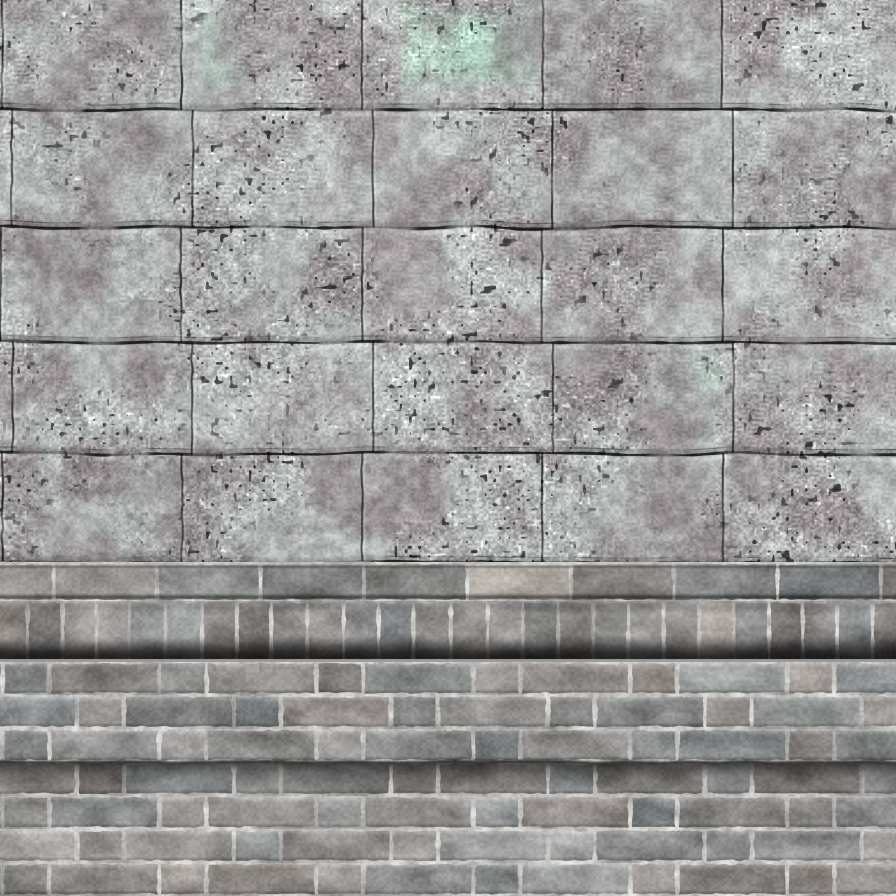
This texture is drawn by a Shadertoy shader. Its source:

```glsl
const float STONE_BASE = 0.3724;
const float STONE_PITCH = 0.1263;
const float STONE_WIDTH = 0.2012;
const float BOND_TOP = 0.2617;
const float SOLDIER_TOP = 0.329;
const vec3 PALE_CLAY = vec3(0.67, 0.645, 0.62);

float hash(vec2 p) {
    return fract(sin(dot(p, vec2(127.1, 311.7))) * 43758.5);
}

float noise(vec2 p) {
    vec2 cell = floor(p), f = fract(p);
    f = f * f * (3.0 - 2.0 * f);
    float low = mix(hash(cell), hash(cell + vec2(1, 0)), f.x);
    float high = mix(hash(cell + vec2(0, 1)), hash(cell + vec2(1, 1)), f.x);
    return mix(low, high, f.y);
}

float fbm(vec2 p) {
    float sum = 0.0, gain = 0.5;
    for (int i = 0; i < 5; i++) {
        sum += gain * noise(p);
        p = mat2(1.6, 1.2, -1.2, 1.6) * p + 7.3;
        gain *= 0.5;
    }
    return sum;
}

float boxDistance(vec2 p, vec2 halfSize) {
    vec2 d = abs(p) - halfSize;
    return length(max(d, 0.0)) + min(max(d.x, d.y), 0.0);
}

float line(float d, float halfWidth, float px) {
    return 1.0 - smoothstep(halfWidth - px, halfWidth + px, abs(d));
}

float patchMask(vec2 p, vec2 center, vec2 halfSize) {
    return 1.0 - smoothstep(-0.015, 0.012, boxDistance(p - center, halfSize));
}

// Weathered stone: blotches, pits and bright grains
vec3 stoneSurface(vec2 p, float blockTone) {
    float blotch = fbm(p * 19.0);
    float rough = smoothstep(0.35, 0.65, fbm(p * 13.0 + 40.0));
    float grain = noise(p * 390.0) - 0.5;
    vec3 color = mix(vec3(0.60, 0.575, 0.585), vec3(0.715, 0.735, 0.725), smoothstep(0.28, 0.68, blotch));
    color += 0.05 * (blockTone - 0.5) + grain * mix(0.12, 0.27, rough);
    color += 0.28 * (fbm(p * 95.0) - 0.48);
    color *= 1.0 - 0.65 * rough * smoothstep(0.77, 0.92, noise(p * 190.0 + 11.0));
    color += 0.22 * rough * smoothstep(0.78, 0.95, noise(p * 210.0 + 83.0));
    float moss = patchMask(p, vec2(0.525, 0.952), vec2(0.075, 0.045));
    moss += 0.7 * patchMask(p, vec2(0.247, 0.943), vec2(0.025, 0.040));
    moss += 0.4 * patchMask(p, vec2(0.79, 0.58), vec2(0.018, 0.020));
    return color + moss * blotch * vec3(-0.03, 0.11, 0.04);
}

vec3 stoneWall(vec2 p, float px) {
    float bow = 0.007 * sin(3.1416 * (p.y - STONE_BASE) / 0.506);
    float wobble = 0.004 * (noise(p * vec2(17.0, 4.0)) - 0.5);
    float level = (p.y + bow + wobble - STONE_BASE) / STONE_PITCH;
    float row = floor(level);
    float column = (p.x - mix(0.0013, 0.0130, mod(row, 2.0))) / STONE_WIDTH;
    column += 0.012 * (noise(vec2(p.x * 6.0, row * 9.0)) - 0.5);
    vec3 color = stoneSurface(p, hash(vec2(floor(column), row)));

    // Signed distances to the nearest bed and upright joints
    float bed = (level - floor(level + 0.5)) * STONE_PITCH;
    float upright = (column - floor(column + 0.5)) * STONE_WIDTH;
    upright += 0.0018 * (noise(p * vec2(9.0, 80.0)) - 0.5);
    float broken = smoothstep(0.25, 0.62, noise(vec2(p.x * 27.0, floor(level + 0.5) * 5.3)));
    float chips = noise(p * vec2(80.0, 50.0));
    color += 0.10 * line(bed + 0.005, 0.0025, 0.002) * chips;
    color *= 1.0 - 0.16 * line(bed - 0.003, 0.003, 0.003);
    color *= 1.0 - (0.25 + 0.53 * broken) * line(bed, 0.0008 + 0.0012 * chips, px);
    color *= 1.0 - 0.5 * broken * line(bed - 0.006, 0.0006, px) * chips;
    float strength = 0.35 + 0.4 * noise(p * vec2(11.0, 34.0));
    color *= 1.0 - strength * line(upright, 0.0011, px);
    return color + 0.07 * line(upright - 0.003, 0.001, px);
}

// One brick, with local measured from its lower left corner
vec3 brick(vec2 p, vec2 local, vec2 size, float joint, vec3 clay, float px) {
    float rough = 0.0022 * (noise(p * 120.0) - 0.5);
    float d = boxDistance(local - 0.5 * size, 0.5 * size - joint) + rough;
    float texture1 = fbm(p * vec2(28.0, 45.0)) - 0.48;
    float grain = noise(p * 330.0) - 0.5;
    vec3 face = clay + 0.34 * texture1 + 0.09 * grain;
    face += 0.09 * smoothstep(0.006, 0.0, size.y - joint - local.y);
    face *= 1.0 - 0.22 * smoothstep(0.005, 0.0, local.y - joint);
    vec3 mortar = vec3(0.79, 0.785, 0.77) + 0.20 * (noise(p * 85.0) - 0.5) + 0.12 * grain;
    mortar = mix(face, mortar, 0.55 + 0.45 * smoothstep(0.2, 0.6, noise(p * 23.0)));
    return mix(face, mortar, smoothstep(-px, px, d));
}

vec3 clayTone(vec2 id, float base) {
    vec3 tint = mix(vec3(-0.015, 0.0, 0.005), vec3(0.025, 0.0, -0.015), hash(id + 3.7));
    return base + 0.13 * (hash(id) - 0.5) + tint;
}

// Alternating headers and stretchers, with a ledge shadow
vec3 flemishBond(vec2 p, float px) {
    const float period = 0.1752, header = 0.0525;
    float pitch = BOND_TOP / 7.0;
    float row = floor(p.y / pitch);
    float x = p.x - mix(0.0026, 0.0859, mod(row, 2.0));
    float cell = floor(x / period);
    float along = x - cell * period;
    float stretcher = step(header, along);
    vec2 size = vec2(mix(header, period - header, stretcher), pitch);
    vec2 local = vec2(along - header * stretcher, p.y - row * pitch);
    vec3 clay = clayTone(vec2(cell * 2.0 + stretcher, row), mix(0.575, 0.54, step(3.0, row)));
    vec3 color = brick(p, local, size, 0.0024, clay, px);
    float drop = 4.0 * pitch - p.y + 0.003 * (noise(p * 30.0) - 0.5);
    float shadow = smoothstep(-0.004, 0.001, drop) * exp(-max(drop, 0.0) * 75.0);
    return color * (1.0 - 0.74 * shadow);
}

// Rounded upright bricks, dark on their underside
vec3 soldierCourse(vec2 p, float px) {
    const float width = 0.0395;
    float x = p.x - 0.0286 + 0.006 * (noise(vec2(p.x * 13.0, 2.0)) - 0.5);
    float id = floor(x / width);
    vec3 clay = mix(clayTone(vec2(id, 31.0), 0.54), PALE_CLAY, line(id - 19.0, 0.3, 0.1));
    vec2 size = vec2(width, SOLDIER_TOP - BOND_TOP);
    vec3 color = brick(p, vec2(x - id * width, p.y - BOND_TOP), size, 0.002, clay, px);
    float height = (p.y - BOND_TOP) / size.y + 0.08 * (noise(p * 35.0) - 0.5);
    color *= mix(0.24, 1.0, smoothstep(0.08, 0.48, height));
    color *= 1.0 - 0.2 * smoothstep(0.78, 1.0, height);
    return mix(color, vec3(0.72), 0.8 * line(p.y - BOND_TOP, 0.0028, px));
}

vec3 stretcherCourse(vec2 p, float px) {
    const float width = 0.1154;
    float x = p.x - 0.0599;
    float id = floor(x / width);
    vec3 clay = mix(clayTone(vec2(id, 47.0), 0.52), PALE_CLAY, line(id - 4.0, 0.3, 0.1));
    vec2 size = vec2(width, STONE_BASE - SOLDIER_TOP);
    vec3 color = brick(p, vec2(x - id * width, p.y - SOLDIER_TOP), size, 0.0022, clay, px);
    color *= 1.0 - 0.45 * line(p.y - SOLDIER_TOP - 0.005, 0.002, 0.003);
    return color * (1.0 - 0.4 * line(p.y - STONE_BASE + 0.005, 0.001, 0.002));
}

void mainImage(out vec4 fragColor, in vec2 fragCoord) {
    vec2 p = fragCoord / iResolution.xy;
    float px = 0.75 / iResolution.y;
    vec3 color;
    if (p.y > STONE_BASE) color = stoneWall(p, px);
    else if (p.y > SOLDIER_TOP) color = stretcherCourse(p, px);
    else if (p.y > BOND_TOP) color = soldierCourse(p, px);
    else color = flemishBond(p, px);
    fragColor = vec4(clamp(color, 0.0, 1.0), 1.0);
}
```
